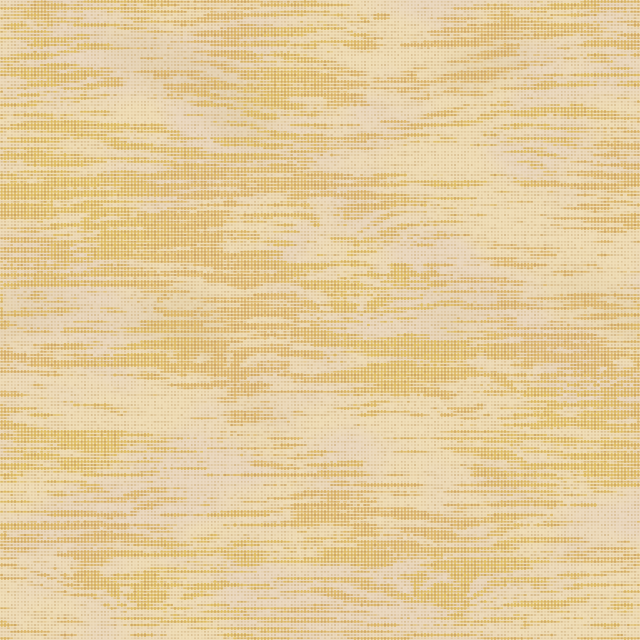
Reproduce this texture procedurally as a three.js fragment shader.

```glsl
// Pale woven cloth printed with golden horizontal wood grain, knots and worn patches.
varying vec2 vUv;

const float TAU = 6.2831853;
const float THREADS = 192.0;

vec2 hash2(vec2 p) {
  vec2 q = vec2(dot(p, vec2(127.1, 311.7)), dot(p, vec2(269.5, 183.3)));
  return fract(sin(q) * 43758.545);
}

float corner(vec2 cell, vec2 f, vec2 o) {
  float angle = TAU * hash2(cell + o).x;
  return dot(vec2(cos(angle), sin(angle)), f - o);
}

// Gradient noise, roughly -0.7 to 0.7
float noise(vec2 p) {
  vec2 i = floor(p), f = fract(p);
  vec2 u = f * f * f * (f * (f * 6.0 - 15.0) + 10.0);
  float low = mix(corner(i, f, vec2(0.0)), corner(i, f, vec2(1.0, 0.0)), u.x);
  float high = mix(corner(i, f, vec2(0.0, 1.0)), corner(i, f, vec2(1.0)), u.x);
  return mix(low, high, u.y);
}

// Sparse rectangular pieces with hard ends, like pasted veneer
float veneer(vec2 p) {
  vec2 q = p * vec2(4.6, 24.0);
  q.x += hash2(vec2(floor(q.y), 8.0)).x;
  float pick = hash2(floor(q) + 31.0).y;
  return step(0.88, pick) - 0.6 * step(pick, 0.1);
}

// Amount of golden print at a point
float grainInk(vec2 p) {
  float phase = p.y * 50.0 + 2.6 * noise(p * vec2(2.5, 7.0))
              + 0.8 * noise(p * vec2(9.0, 25.0) + 4.0);
  float core = 0.0;

  // Knots bend the grain into closed eyes
  for (int k = 0; k < 12; k++) {
    vec2 center = hash2(vec2(float(k), 17.0));
    vec2 d = (p - center) * vec2(42.0, 80.0);
    float r2 = dot(d, d);
    phase += 2.2 * exp(-0.22 * r2);
    core += exp(-1.1 * r2);
  }

  float rings = sin(TAU * phase);
  float streaks = noise(p * vec2(4.0, 110.0) + 11.0)
                + 0.8 * noise(p * vec2(15.0, 150.0) + 23.0);
  float bands = noise(p * vec2(2.2, 26.0) + 41.0);
  float patches = noise(p * vec2(3.6, 7.5) + 57.0)
                + 0.6 * noise(p * vec2(9.0, 21.0) + 63.0)
                + 0.4 * noise(p * vec2(26.0, 50.0) + 71.0);

  // Worn areas lose most print
  float wear = smoothstep(0.12, 0.42, noise(p * vec2(4.0, 5.5) + 83.0)
             + 0.35 * noise(p * vec2(13.0, 17.0) + 91.0));
  return 0.03 + 0.3 * rings + 0.8 * streaks + 0.65 * bands + 0.85 * patches
       + 0.36 * veneer(p) + 0.5 * core - 0.42 * wear;
}

void main() {
  // Print is sampled once per thread crossing
  vec2 grid = vUv * THREADS;
  vec2 cell = floor(grid);
  vec2 f = fract(grid) - 0.5;
  vec2 speck = hash2(cell + 7.0);
  float ink = grainInk((cell + 0.5) / THREADS) + 0.3 * (speck.x - 0.5);

  // Weft shows as dashed rows, warp closes the mesh in dense patches
  vec2 thread = smoothstep(0.12, 0.8, 0.5 + 0.5 * cos(TAU * f));
  float weft = thread.y * smoothstep(-0.06, 0.2, ink) * mix(0.72, 1.0, thread.x);
  float warp = thread.x * smoothstep(0.1, 0.4, ink) * 0.85;
  float print = max(weft, warp);
  float crossing = thread.x * thread.y;

  // Cream cloth with soft rosy and grey stains
  float stain = noise(vUv * vec2(5.0, 7.0) + 101.0)
              + 0.4 * noise(vUv * vec2(14.0, 19.0) + 109.0);
  vec3 cloth = mix(vec3(0.94, 0.87, 0.72), vec3(0.92, 0.85, 0.76),
                   smoothstep(-0.25, 0.35, stain));
  float grey = smoothstep(0.15, 0.5, noise(vUv * vec2(4.0, 5.0) + 127.0));
  cloth = mix(cloth, vec3(0.88, 0.81, 0.67), 0.5 * grey);

  // Faint unprinted weave, stronger near the grain
  float faint = smoothstep(-0.7, 0.0, ink);
  cloth = mix(cloth, vec3(0.86, 0.76, 0.58), thread.y * faint * (0.1 + 0.4 * speck.y));
  cloth = mix(cloth, vec3(0.81, 0.69, 0.50), crossing * (0.15 + 0.5 * speck.y));

  // Golden thread, browner at the crossings
  float hue = smoothstep(-0.3, 0.3, noise(vUv * vec2(4.0, 6.0) + 139.0));
  vec3 gold = mix(vec3(0.88, 0.75, 0.38), vec3(0.87, 0.72, 0.42), hue);
  gold = mix(gold, vec3(0.78, 0.62, 0.40), crossing * (0.1 + 0.75 * speck.y));

  gl_FragColor = vec4(mix(cloth, gold, print), 1.0);
}
```
